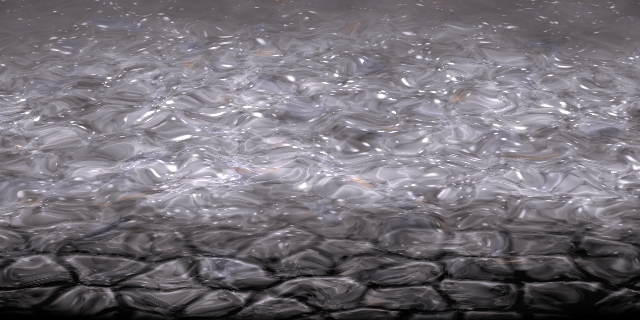
A Shadertoy shader for this texture:

```glsl
// Wet, glassy stones under shallow rippling water, seen at a low angle.
// Warped gradient noise gives ripples and filaments, Voronoi cells give the
// stones in front, and jittered grid cells scatter the bright glints.

const float NEAR_SCALE = 1.10;    // feature size at the bottom edge
const float SHRINK = 0.50;        // loss of feature size towards the top
const float FLATTEN = 2.1;        // vertical squash of the ground plane
const float STONE_FREQ = 5.2;
const float RIPPLE_FREQ = 11.0;
const float RIPPLE_GAIN = 0.36;
const float FILAMENT_GAIN = 0.24;
const float PATCH_GAIN = 0.20;
const float GLINT_GAIN = 0.62;
const vec3 MAUVE = vec3(1.01, 0.95, 1.00);
const vec3 SILVER = vec3(1.00, 0.97, 1.035);
const vec3 VIOLET = vec3(0.98, 0.95, 1.08);
const vec3 RUST = vec3(1.12, 0.95, 0.90);

vec2 hash2(vec2 p) {
    vec3 q = fract(p.xyx * vec3(0.1031, 0.1030, 0.0973));
    q += dot(q, q.yzx + 33.33);
    return fract((q.xx + q.yz) * q.zy);
}

float gradientNoise(vec2 p) {
    vec2 i = floor(p), f = fract(p);
    vec2 u = f * f * f * (f * (f * 6.0 - 15.0) + 10.0);
    vec2 e = vec2(0.0, 1.0);
    float a = dot(hash2(i) * 2.0 - 1.0, f);
    float b = dot(hash2(i + e.yx) * 2.0 - 1.0, f - e.yx);
    float c = dot(hash2(i + e.xy) * 2.0 - 1.0, f - e.xy);
    float d = dot(hash2(i + e.yy) * 2.0 - 1.0, f - e.yy);
    return mix(mix(a, b, u.x), mix(c, d, u.x), u.y);
}

float fbm(vec2 p) {
    float sum = 0.0, amp = 0.6;
    for (int i = 0; i < 3; i++) {
        sum += amp * gradientNoise(p);
        p = mat2(1.96, 0.40, -0.40, 1.96) * p + 17.3;
        amp *= 0.72;
    }
    return sum;
}

// Thin bright line along the zero crossings of a noise field.
float filament(vec2 p, float width) {
    return exp(-abs(gradientNoise(p)) / width);
}

// x: gap to the neighbouring stone, y: height inside the stone, z: its shade.
vec3 stones(vec2 p) {
    vec2 cell = floor(p), toCentre = vec2(0.0);
    float first = 9.0, second = 9.0, shade = 0.0;
    for (int j = -1; j <= 1; j++)
    for (int i = -1; i <= 1; i++) {
        vec2 id = cell + vec2(i, j);
        vec2 r = id + 0.12 + 0.76 * hash2(id) - p;
        float d = length(r * vec2(0.85, 1.1));
        if (d < first) {
            second = first;
            first = d;
            toCentre = r;
            shade = hash2(id + 51.0).x;
        } else second = min(second, d);
    }
    return vec3(second - first, -toCentre.y, shade);
}

// Soft elongated spots, kept in a random share of the grid cells.
float glints(vec2 p, float share) {
    vec2 cell = floor(p);
    float sum = 0.0;
    for (int j = -1; j <= 1; j++)
    for (int i = -1; i <= 1; i++) {
        vec2 id = cell + vec2(i, j);
        vec2 rnd = hash2(id + 7.0);
        vec2 r = p - id - hash2(id + 93.0);
        r.y += 0.5 * (rnd.y - 0.5) * r.x;
        float size = mix(0.13, 0.34, rnd.y * rnd.y);
        float d = length(r * vec2(0.7, 1.0)) / size;
        sum += step(rnd.x, share) * exp(-d * d * d);
    }
    return min(sum, 1.5);
}

void mainImage(out vec4 fragColor, in vec2 fragCoord) {
    vec2 p = fragCoord / iResolution.y;
    p.x -= 0.5 * iResolution.x / iResolution.y;

    // Ground plane whose features shrink with distance
    float scale = NEAR_SCALE - SHRINK * p.y;
    vec2 ground = vec2(p.x / scale, -log(scale) * FLATTEN / SHRINK) + 20.0;
    vec2 warp = vec2(gradientNoise(ground * 6.0), gradientNoise(ground * 6.0 + 40.0));
    vec2 flow = ground + 0.11 * warp;
    float front = 1.0 - smoothstep(0.08, 0.46, p.y);
    float clear = 1.0 - 0.88 * smoothstep(0.70, 1.02, p.y + 0.08 * p.x * p.x);

    // Broad light: dark foreground, bright middle, dim haze above
    float light = mix(0.20, 0.605, smoothstep(0.0, 0.48, p.y));
    light -= 0.21 * smoothstep(0.68, 1.05, p.y) + 0.075 * p.x * p.x;
    float patches = gradientNoise(ground * vec2(1.6, 2.6) + 3.0)
                  + 0.6 * gradientNoise(flow * vec2(3.5, 6.0));
    light += PATCH_GAIN * patches * mix(0.4, 1.0, clear);

    // Ripples and glassy filaments
    float ripple = fbm(flow * RIPPLE_FREQ * vec2(0.8, 1.1));
    float curls = filament(flow * vec2(12.0, 14.0) + ripple, 0.055)
                - 0.8 * filament(flow * vec2(10.0, 15.0) + 60.0 - ripple, 0.06);
    light += clear * (RIPPLE_GAIN * ripple + FILAMENT_GAIN * curls * (0.35 + 0.65 * abs(patches + 0.3)));

    // Stones with dark gaps and lit upper rims
    vec3 stone = stones((ground + 0.045 * warp) * STONE_FREQ + 0.12 * ripple);
    float gap = 1.0 - smoothstep(0.02, 0.20, stone.x);
    float rim = exp(-pow((stone.x - 0.20) / 0.07, 2.0)) * smoothstep(-0.1, 0.35, stone.y);
    light += front * (0.22 * rim - 0.20 * gap + 0.14 * (stone.z - 0.4) + 0.10 * stone.y);

    // Sparkle: large spots far off, fine ones everywhere, in clusters
    float cluster = smoothstep(-0.15, 0.40, gradientNoise(ground * 3.2 + 9.0));
    float farGlint = glints(flow * vec2(22.0, 20.0), 0.02 + 0.20 * cluster) * smoothstep(0.25, 0.6, p.y);
    float fineGlint = glints(flow * vec2(38.0, 34.0) + 5.0, 0.06 + 0.20 * cluster);
    light = max(light, 0.035 + 0.05 * ripple);
    light += GLINT_GAIN * mix(0.35, 1.0, clear) * (farGlint + 0.55 * fineGlint * (1.0 - 0.45 * front));

    // Curved black border below
    light *= smoothstep(-0.02, 0.035, p.y - 0.035 * p.x * p.x);

    // Tints
    vec3 tint = mix(MAUVE, SILVER, smoothstep(0.38, 0.62, light));
    tint = mix(tint, VIOLET, smoothstep(0.12, 0.4, gradientNoise(flow * 5.0 + 70.0)) * 0.7);
    tint = mix(tint, RUST, smoothstep(0.32, 0.5, gradientNoise(flow * 9.0 + 30.0)) * 0.6);
    fragColor = vec4(clamp(light * tint, 0.0, 1.0), 1.0);
}
```
